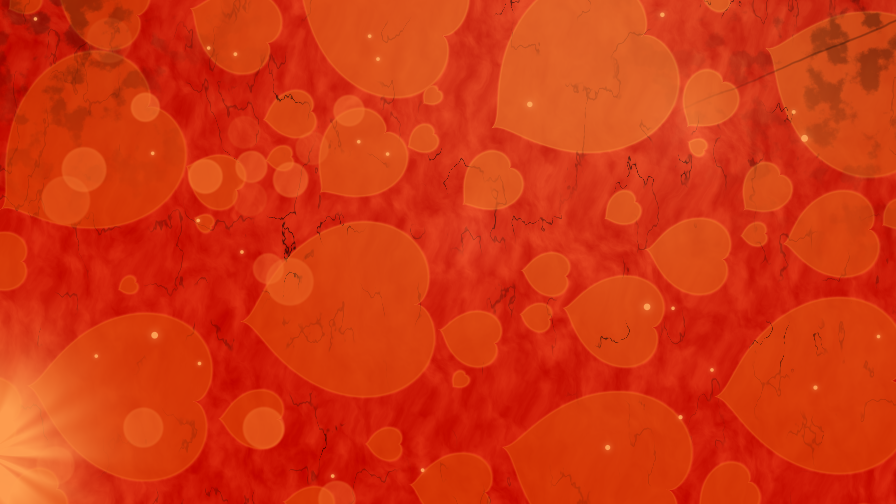
Reproduce this background procedurally as a Shadertoy shader.

```glsl
vec2 hash2(vec2 p) {
    vec3 q = fract(p.xyx * vec3(0.1031, 0.1030, 0.0973));
    q += dot(q, q.yzx + 33.33);
    return fract((q.xx + q.yz) * q.zy);
}

float noise(vec2 p) {
    vec2 i = floor(p), f = fract(p);
    f = f * f * (3.0 - 2.0 * f);
    return mix(mix(hash2(i).x, hash2(i + vec2(1, 0)).x, f.x),
               mix(hash2(i + vec2(0, 1)).x, hash2(i + 1.0).x, f.x), f.y);
}

float fbm(vec2 p) {
    float sum = 0.0, amp = 0.52;
    for (int i = 0; i < 5; i++) {
        sum += amp * noise(p);
        p = mat2(1.6, 1.2, -1.2, 1.6) * p + 7.3;
        amp *= 0.5;
    }
    return sum;
}

// Plump heart inside a circle, with its notch facing the given angle
float heart(vec2 p, float radius, float angle) {
    float c = cos(angle), s = sin(angle);
    vec2 q = mat2(c, -s, s, c) * p * 1.14 / radius;
    q.x += 0.1 - 0.43 * sqrt(abs(q.y));
    return (length(q) - 1.0) * radius / 1.14;
}

// Greedy packing: each heart grows until it meets an earlier one
float packedHearts(vec2 p, float aspect) {
    vec3 placed[100];
    int count = 0;
    float nearest = 1.0;
    for (int i = 0; i < 100; i++) {
        float n = float(i);
        vec2 centre = fract(vec2(0.12, 0.68) + n * vec2(0.7549, 0.5698));
        centre = (centre * 1.08 - 0.04) * vec2(aspect, 1.0);
        float radius = 0.035 + 0.165 * exp2(-n * n / 700.0);
        for (int j = 0; j < count; j++) {
            radius = min(radius, distance(centre, placed[j].xy) - placed[j].z - 0.006);
            if (radius < 0.016) break;
        }
        if (radius < 0.016) continue;
        placed[count++] = vec3(centre, radius);
        float angle = mix(-0.5, 0.9, hash2(vec2(n, 4.0)).x);
        nearest = min(nearest, heart(p - centre, radius, angle));
    }
    return nearest;
}

float blob(vec2 p, vec2 centre, float size) {
    vec2 d = (p - centre) / size;
    return exp(-dot(d, d));
}

void mainImage(out vec4 fragColor, in vec2 fragCoord) {
    float px = 1.0 / iResolution.y, aspect = iResolution.x * px;
    vec2 p = fragCoord * px;

    // Broad light over the upper middle
    float light = blob(p * vec2(0.85, 1.0), vec2(0.56 * aspect, 0.9), 0.56);
    light = clamp(light + 0.2 * (fbm(p * 4.0) - 0.5), 0.0, 1.0);
    vec3 paper = mix(vec3(0.80, 0.08, 0.012), vec3(0.85, 0.24, 0.12), light);
    vec3 fill = mix(vec3(0.83, 0.19, 0.012), vec3(0.88, 0.38, 0.155), light);

    // Hearts with a thin pale rim
    float d = packedHearts(p, aspect);
    float inside = smoothstep(px, -px, d);
    float fibre = fbm(p * vec2(42.0, 24.0) + 3.0 * fbm(p * 9.0));
    paper += (fibre - 0.5) * vec3(0.16, 0.22, 0.12);
    fill += (fibre - 0.5) * vec3(0.04, 0.05, 0.02);
    vec3 col = mix(paper, fill, inside);
    col += vec3(0.05, 0.08, 0.04) * smoothstep(1.8 * px + 0.001, 0.0, abs(d));

    // Creases broken into short strokes
    float vein = abs(fbm(p * vec2(15.0, 8.0) + 20.0) - 0.5);
    float broken = smoothstep(0.5, 0.68, noise(p * 15.0 + 5.0));
    col *= 1.0 - smoothstep(0.018, 0.0, vein) * broken * mix(0.22, 0.12, inside);
    float crack = smoothstep(0.009, 0.0, vein) * smoothstep(0.78, 0.9, noise(p * 9.0 + 31.0));
    col *= 1.0 - 0.5 * crack;

    // Worn upper corners and a long diagonal fold
    float corner = blob(p, vec2(aspect, 1.0), 0.32) + 0.8 * blob(p, vec2(0.12, 0.95), 0.24);
    float wear = smoothstep(0.5, 0.68, fbm(p * 26.0 + 11.0));
    col *= 1.0 - corner * (0.06 + 0.3 * wear);
    float fold = abs(p.y - 0.96 + 0.42 * (aspect - p.x) + 0.012 * (fbm(p * 12.0) - 0.5));
    col *= 1.0 - 0.3 * smoothstep(0.004, 0.0, fold) * smoothstep(aspect - 0.5, aspect - 0.1, p.x);

    // Soft hazes
    col += vec3(0.05, 0.08, 0.06) * (blob(p, vec2(1.36, 0.74), 0.09) + blob(p, vec2(0.94, 0.53), 0.07));

    // Translucent light discs, gathered on the left
    for (int i = 0; i < 17; i++) {
        vec2 h = hash2(vec2(float(i) + 3.0, 17.0)), k = hash2(vec2(float(i), 59.0));
        vec2 centre = vec2(0.7 * h.x, i < 4 ? 0.25 * h.y : 1.0 - 0.56 * h.y);
        float radius = mix(0.028, 0.052, k.x);
        float r = distance(p, centre);
        float disc = smoothstep(radius + 1.5 * px, radius - 1.5 * px, r);
        float rim = 0.8 + 0.2 * smoothstep(0.75, 1.0, r / radius);
        col = mix(col, vec3(0.95, 0.47, 0.19), disc * rim * mix(0.15, 0.7, k.y));
    }

    // Glow from the lower left edge
    vec2 ray = p - vec2(-0.03, 0.1);
    float streak = 0.75 + 0.5 * noise(vec2(atan(ray.y, ray.x) * 7.0 + 20.0, 2.0));
    float glow = exp(-dot(ray, ray) * 24.0) * streak;
    col = mix(col, vec3(1.0, 0.63, 0.32), clamp(glow, 0.0, 0.95));

    // Bright specks with a faint halo
    for (int i = 0; i < 26; i++) {
        vec2 h = hash2(vec2(float(i), 91.0));
        float size = mix(0.003, 0.009, pow(hash2(vec2(float(i), 23.0)).x, 3.0));
        float r = distance(p, h * vec2(aspect, 1.0));
        float speck = smoothstep(size + px, size - px, r) + 0.25 * exp(-r * r / (size * size * 5.0));
        col = mix(col, vec3(1.0, 0.66, 0.36), min(speck, 0.9));
    }

    fragColor = vec4(clamp(col, 0.0, 1.0), 1.0);
}
```
